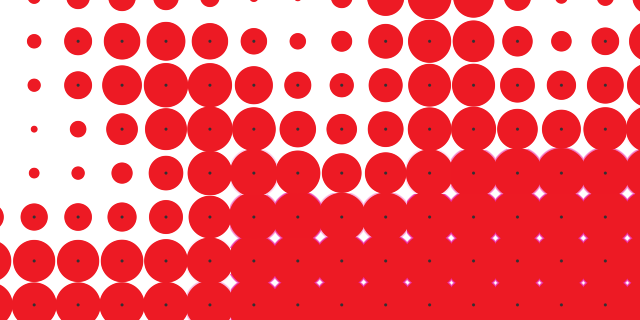
A Shadertoy shader for this pattern:

```glsl
// Halftone screen: red discs on a square grid over white.
// A smooth tone field, full size minus soft hollows, sets each disc radius;
// overlapping discs leave small gaps with a magenta rim, and centres are dotted.

const vec3 PAPER = vec3(1.0);
const vec3 RED = vec3(0.93, 0.10, 0.14);
const vec3 MAGENTA = vec3(0.93, 0.17, 0.63);
const vec3 DOT_INK = vec3(0.20, 0.19, 0.20);

const float CELL = 0.1373;                      // grid pitch in canvas heights
const vec2 GRID_START = vec2(0.1068, -0.0083);  // first centre, from top left
const float FULL_RADIUS = 0.645;                // radii are in cells
const float DOT_RADIUS = 0.034;
const float DOT_MIN_DISC = 0.245;               // smaller discs have no dot
const float RIM_WIDTH = 0.032;

float bell(float offset, float widthSquared) {
    return exp(-offset * offset / widthSquared);
}

// Disc radius for a grid cell: x counts columns, y counts rows downward.
float discRadius(vec2 cell) {
    float col = cell.x;
    float row = cell.y;

    // Overall fade toward the top
    float shrink = 0.114 * (1.0 - smoothstep(2.5, 6.3, row));

    // Left hollow, with an edge that swings right lower down
    float leftEdge = 0.6 + 4.0 * smoothstep(1.4, 6.5, row);
    float leftDepth = 0.512 - 0.38 * smoothstep(3.2, 6.6, row);
    shrink += leftDepth / (1.0 + exp(1.4 * (col - leftEdge)));

    // Middle hollow, leaning right as it fades downward
    float middle = 5.75 + 0.55 * row - 0.04 * row * row;
    float middleDepth = 0.436 * pow(max(1.0 - row / 7.0, 0.0), 1.5);
    shrink += middleDepth * bell(col - middle, max(3.6 - 0.4 * row, 1.5));

    // Right hollow, leaning left
    float rightDepth = max(0.398 - 0.1 * row, 0.0);
    shrink += rightDepth * bell(col - 12.3 + 0.2 * row, max(2.9 - 0.4 * row, 1.0));

    // Shallow dip along the top edge
    shrink += 0.17 * bell(col - 2.8, 4.0) * bell(row, 0.95);

    return max(FULL_RADIUS - shrink, 0.06);
}

void mainImage(out vec4 fragColor, in vec2 fragCoord) {
    vec2 uv = fragCoord / iResolution.y;
    vec2 grid = (vec2(uv.x, 1.0 - uv.y) - GRID_START) / CELL;
    float pixel = 1.0 / (iResolution.y * CELL);
    vec2 home = floor(grid + 0.5);

    // Union of nearby discs, keeping the radius of the closest one
    float edge = 10.0;
    float nearRadius = 0.0;
    for (int j = -1; j <= 1; j++) {
        for (int i = -1; i <= 1; i++) {
            vec2 cell = home + vec2(float(i), float(j));
            float radius = discRadius(cell);
            float d = length(grid - cell) - radius;
            if (d < edge) {
                edge = d;
                nearRadius = radius;
            }
        }
    }

    // Rim around gaps between overlapping discs
    float rim = 1.0 - smoothstep(RIM_WIDTH - pixel, RIM_WIDTH + pixel, edge);
    rim *= smoothstep(0.52, 0.60, nearRadius);
    vec3 color = mix(PAPER, MAGENTA, rim);

    // Discs
    color = mix(color, RED, 1.0 - smoothstep(-0.6 * pixel, 0.6 * pixel, edge));

    // Centre dots
    float dotEdge = length(grid - home) - DOT_RADIUS;
    float dotMask = 1.0 - smoothstep(-0.7 * pixel, 0.7 * pixel, dotEdge);
    dotMask *= step(DOT_MIN_DISC, discRadius(home));
    color = mix(color, DOT_INK, dotMask);

    fragColor = vec4(color, 1.0);
}
```
